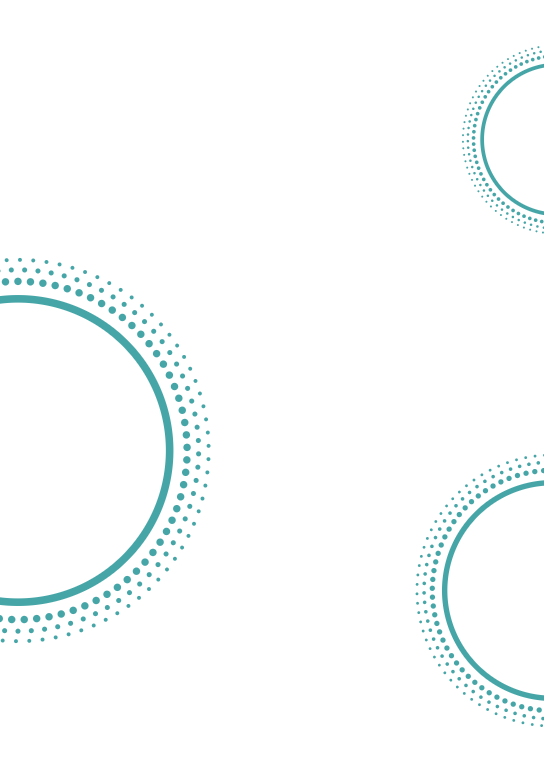
Write a Shadertoy shader that draws this background.

```glsl
// Three teal rings on white, each wrapped in three rows of dots that
// shrink outward. Rings are circle distances; each row of dots is one
// dot repeated by folding the polar angle. Lengths are canvas heights.

const float TAU = 6.2831853;
const vec3 PAPER = vec3(1.0);
const vec3 TEAL = vec3(0.275, 0.65, 0.655);

// Distance to a circular band of the given radius and half width
float ringDistance(vec2 p, float radius, float halfWidth) {
    return abs(length(p) - radius) - halfWidth;
}

// Distance to the nearest of count dots set clockwise from the top;
// phase turns the row by a fraction of one step
float dotRowDistance(vec2 p, float radius, float dotRadius, float count, float phase) {
    float stepAngle = TAU / count;
    float turns = atan(p.x, p.y) / stepAngle - phase;
    float angle = (fract(turns + 0.5) - 0.5) * stepAngle;
    vec2 folded = length(p) * vec2(sin(angle), cos(angle));
    return length(folded - vec2(0.0, radius)) - dotRadius;
}

// Ring with its three dot rows, all proportional to the ring radius
float haloDistance(vec2 p, vec2 center, float radius) {
    vec2 q = p - center;
    float d = ringDistance(q, radius, 0.025 * radius);
    d = min(d, dotRowDistance(q, 1.115 * radius, 0.0244 * radius, 85.0, 0.0));
    d = min(d, dotRowDistance(q, 1.191 * radius, 0.0165 * radius, 85.0, 0.5));
    return min(d, dotRowDistance(q, 1.257 * radius, 0.0128 * radius, 90.0, 0.15));
}

void mainImage(out vec4 fragColor, in vec2 fragCoord) {
    vec2 p = fragCoord / iResolution.y;
    float pixel = 1.0 / iResolution.y;

    // Left, upper right and lower right halos
    float d = haloDistance(p, vec2(0.0234, 0.4134), 0.1975);
    d = min(d, haloDistance(p, vec2(0.7253, 0.8184), 0.0975));
    d = min(d, haloDistance(p, vec2(0.7194, 0.2311), 0.1404));

    // Coverage over one pixel smooths the edges
    float ink = clamp(0.5 - d / pixel, 0.0, 1.0);
    fragColor = vec4(mix(PAPER, TEAL, ink), 1.0);
}
```
